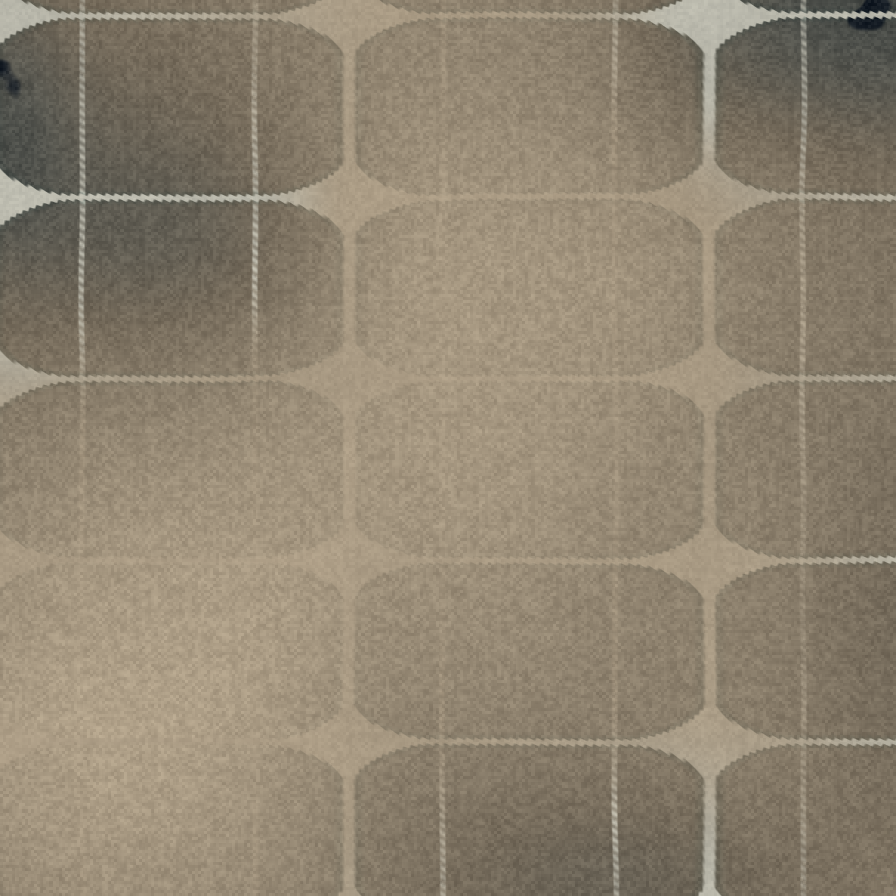
A WebGL 1 fragment shader for this pattern:

```glsl
precision highp float;
// Weathered grid of wide cells with rounded corners; the gaps widen into pale
// four-pointed stars. Each cell carries two beaded vertical wires. Soft blobs
// of light and shade, blots and fine grain age the surface.

uniform vec2 u_resolution;

#define PITCH vec2(0.4023, 0.2026)     // size of one repeat
#define ORIGIN vec2(-0.0130, 0.1719)   // one star centre
#define CORNER vec2(0.082, 0.039)      // radii of the cell corners
#define HALF_GAP vec2(0.0066, 0.0032)  // half widths of the gaps
#define WIRE_OFFSET 0.2395             // wires from cell centre, in pitches
#define WIRE_HALF 0.0031
#define BEAD_STEP 0.0098
#define GRAIN_CELLS 290.0
#define GRAIN_AMOUNT 0.110
#define WARM_GAP vec3(0.690, 0.628, 0.535)
#define PALE_GAP vec3(0.760, 0.755, 0.705)
#define BLOT_INK vec3(0.055, 0.085, 0.125)

float hash(vec2 p) {
  return fract(sin(dot(p, vec2(127.1, 311.7))) * 43758.5453);
}

float noise(vec2 p) {
  vec2 i = floor(p), f = fract(p);
  f = f * f * (3.0 - 2.0 * f);
  return mix(mix(hash(i), hash(i + vec2(1.0, 0.0)), f.x),
             mix(hash(i + vec2(0.0, 1.0)), hash(i + vec2(1.0, 1.0)), f.x), f.y);
}

float blob(vec2 p, vec2 centre, vec2 radius) {
  vec2 q = (p - centre) / radius;
  return exp(-dot(q, q));
}

// Broad light and shade across the whole surface
float surfaceTone(vec2 p) {
  float tone = 0.555;
  tone += 0.130 * blob(p, vec2(0.13, 0.19), vec2(0.25, 0.25));
  tone += 0.105 * blob(p, vec2(0.54, 0.66), vec2(0.21, 0.24));
  tone += 0.040 * blob(p, vec2(0.40, 0.42), vec2(0.25, 0.14));
  tone -= 0.170 * blob(p, vec2(0.08, 0.80), vec2(0.21, 0.21));
  tone -= 0.110 * blob(p, vec2(0.00, 0.86), vec2(0.07, 0.18));
  tone -= 0.060 * blob(p, vec2(0.26, 0.74), vec2(0.13, 0.15));
  tone -= 0.060 * blob(p, vec2(0.78, 0.93), vec2(0.12, 0.13));
  tone -= 0.270 * blob(p, vec2(0.99, 1.00), vec2(0.22, 0.16));
  tone -= 0.125 * blob(p, vec2(0.66, 0.01), vec2(0.24, 0.14));
  tone -= 0.085 * blob(p, vec2(1.05, 0.35), vec2(0.17, 0.50));
  return tone + 0.035 * (noise(p * 7.0) - 0.5);
}

// Shadows lean to blue-green, lights to tan
vec3 toneColor(float tone) {
  vec3 tint = mix(vec3(1.0, 1.05, 1.0), vec3(1.0, 0.912, 0.775),
                  smoothstep(0.24, 0.48, tone));
  return tone * tint;
}

// Signed distance to the cell edge, positive in the gap
float cellDistance(vec2 local, vec2 halfGap) {
  vec2 inset = 0.5 * PITCH - halfGap - abs(local);
  vec2 k = max(1.0 - inset / CORNER, 0.0);
  float norm = pow(pow(k.x, 1.6) + pow(k.y, 1.6), 1.0 / 1.6);
  return (norm - 1.0) * CORNER.y;
}

void main() {
  vec2 p = gl_FragCoord.xy / u_resolution;
  float aa = 1.2 / min(u_resolution.x, u_resolution.y);

  // Repeat, with a little drift in the printed edges
  vec2 drift = vec2(noise(p * 9.0), noise(p * 9.0 + 37.0)) - 0.5;
  vec2 grid = (p + 0.003 * drift - ORIGIN) / PITCH;
  vec2 id = floor(grid);
  vec2 local = (fract(grid) - 0.5) * PITCH;

  float tone = surfaceTone(p);
  float shade = 1.0 - smoothstep(0.38, 0.66, tone);
  vec3 color = toneColor(tone + 0.02 * (hash(id + 5.0) - 0.5));

  // Ink blots gather in the dark corners
  float ink = blob(p, vec2(0.975, 0.985), vec2(0.050, 0.035))
            + 0.75 * blob(p, vec2(0.0, 0.89), vec2(0.025, 0.09));
  float blot = smoothstep(0.62, 0.78, ink + 0.8 * (noise(p * 42.0) - 0.5));
  color = mix(color, BLOT_INK, 0.85 * blot);

  vec3 gapColor = mix(WARM_GAP, PALE_GAP, smoothstep(0.25, 0.95, shade));
  gapColor *= 0.96 + 0.06 * noise(p * 14.0 + 11.0);

  // Beaded wires, plainer where the surface is light
  float wireX = abs(abs(local.x) - WIRE_OFFSET * PITCH.x);
  float bead = 0.5 + 0.5 * sin(6.2832 * (p.y + 0.6 * local.x) / BEAD_STEP);
  float wire = 1.0 - smoothstep(WIRE_HALF - aa, WIRE_HALF + aa, wireX);
  float wear = 0.65 + 0.6 * noise(vec2(id.x * 5.0 + sign(local.x), p.y * 9.0));
  float wireAmount = wire * wear * mix(0.30, 0.95, shade);
  color = mix(color, gapColor, clamp(wireAmount * mix(0.45, 1.0, bead), 0.0, 1.0));

  // Gaps with a twisted edge along the horizontal lines
  float twist = sin(6.2832 * (p.x + 0.8 * local.y) / BEAD_STEP);
  vec2 halfGap = HALF_GAP + vec2(0.0004, 0.0012) * twist;
  float d = cellDistance(local, halfGap);
  float halo = smoothstep(-0.007, 0.0, d) * shade;
  color = mix(color, color * vec3(0.80, 0.88, 0.89), 0.6 * halo);
  float gap = smoothstep(-aa, aa, d);
  color = mix(color, gapColor, gap * mix(0.75, 0.95, shade));

  // Fine speckled grain, softer on the gaps
  float speckle = hash(floor(p * GRAIN_CELLS)) - 0.5;
  float grain = 0.65 * speckle + 0.5 * (noise(p * GRAIN_CELLS * 0.5) - 0.5);
  color += grain * GRAIN_AMOUNT * mix(1.0, 0.6, gap) * vec3(1.0, 0.97, 0.88);

  gl_FragColor = vec4(clamp(color, 0.0, 1.0), 1.0);
}
```
